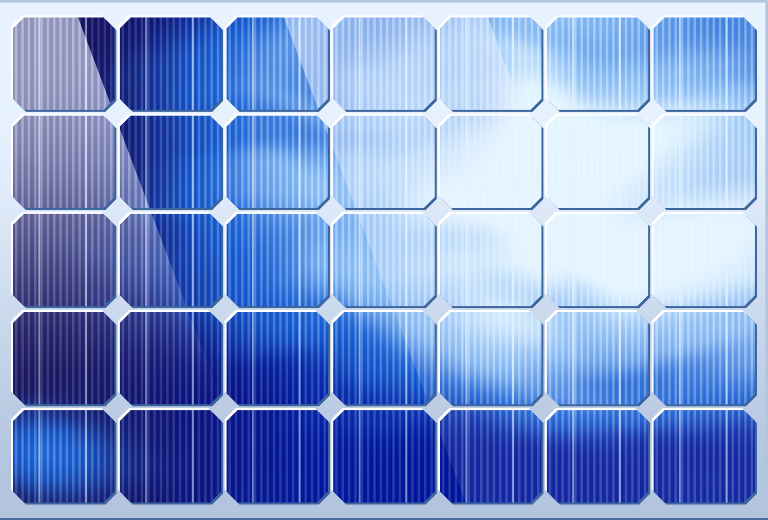
A Shadertoy shader for this pattern:

```glsl
// Solar panel: chamfered cells in a pale frame, mirroring a cloudy blue sky.
#define GRID vec2(7.0, 5.0)
#define PITCH vec2(0.2053, 0.1888)
#define CELL_HALF vec2(0.0975, 0.0888)
#define CHAMFER 0.021
#define BEVEL 0.0038
#define FINGERS 16.0
#define BUSBAR_X 0.045
#define BUSBAR_HALF 0.0017
#define STREAK_SLOPE 0.375
#define STREAK_EDGES vec3(0.139, 0.535, 0.927)
#define CLOUD_AMOUNT 0.28

vec2 hashGradient(vec2 cell) {
    float h = fract(sin(dot(cell, vec2(127.1, 311.7))) * 43758.5);
    return vec2(cos(6.2832 * h), sin(6.2832 * h));
}

float gradientNoise(vec2 p) {
    vec2 i = floor(p), f = p - i;
    vec2 u = f * f * f * (f * (f * 6.0 - 15.0) + 10.0);
    vec2 e = vec2(1.0, 0.0);
    float bottom = mix(dot(hashGradient(i), f),
                       dot(hashGradient(i + e.xy), f - e.xy), u.x);
    float top = mix(dot(hashGradient(i + e.yx), f - e.yx),
                    dot(hashGradient(i + e.xx), f - e.xx), u.x);
    return mix(bottom, top, u.y);
}

float glow(vec2 p, vec2 center, vec2 radius) {
    vec2 d = (p - center) / radius;
    return exp(-dot(d, d));
}

float chamferedBox(vec2 p) {
    vec2 a = abs(p) - CELL_HALF;
    return max(max(a.x, a.y), (a.x + a.y + CHAMFER) * 0.7071);
}

float coverage(float d, float px) {
    return smoothstep(0.5 * px, -0.5 * px, d);
}

// Sky brightness: broad light at the right, soft glows and drifting cloud.
float skyLevel(vec2 p) {
    float level = 0.62 * smoothstep(0.25, 1.1, p.x) * smoothstep(0.1, 0.38, p.y);
    level += 0.45 * glow(p, vec2(1.08, 0.6), vec2(0.5, 0.22));
    level += 0.30 * glow(p, vec2(0.5, 0.75), vec2(0.25, 0.3));
    level += 0.44 * glow(p, vec2(0.08, 0.13), vec2(0.14, 0.08));
    level += 0.12 * glow(p, vec2(1.1, 0.19), vec2(0.2, 0.06));
    vec2 q = p * vec2(2.6, 6.0);
    q += 0.6 * gradientNoise(p * 3.0 + 7.0);
    float cloud = gradientNoise(q) + 0.4 * gradientNoise(q * 2.0 + 3.7);
    return clamp(level + CLOUD_AMOUNT * cloud * (0.3 + level), 0.0, 1.0);
}

vec3 skyColor(float level, float x) {
    vec3 deep = mix(vec3(0.09, 0.07, 0.36), vec3(0.0, 0.08, 0.6),
                    smoothstep(0.05, 0.65, x));
    vec3 c = mix(deep, vec3(0.08, 0.36, 0.82), smoothstep(0.0, 0.38, level));
    c = mix(c, vec3(0.5, 0.71, 0.95), smoothstep(0.32, 0.68, level));
    return mix(c, vec3(0.9, 0.97, 1.0), smoothstep(0.62, 0.98, level));
}

// Pale slanted bands of glare that fade downwards.
float glareVeil(vec2 p, float px) {
    float s = p.x - STREAK_SLOPE * (1.0 - p.y);
    vec3 beyond = smoothstep(-0.6 * px, 0.6 * px, s - STREAK_EDGES);
    float left = (1.0 - beyond.x) * 0.58 * smoothstep(0.2, 0.9, p.y);
    float middle = beyond.y * (0.08 + 0.4 * smoothstep(0.1, 0.9, p.y));
    middle *= mix(1.0, smoothstep(0.88, 0.5, p.y), beyond.z);
    return left + middle;
}

vec3 cellSurface(vec2 p, vec2 local, float px) {
    float level = skyLevel(p);
    vec3 c = skyColor(level, p.x);
    c = mix(c, vec3(0.92, 0.94, 1.0), glareVeil(p, px));

    // Fine vertical fingers, stronger where the glass is bright.
    float fingerPitch = 2.0 * CELL_HALF.x / FINGERS;
    float offset = abs(fract(local.x / fingerPitch) - 0.5) * fingerPitch;
    float finger = coverage(offset - 0.2 * fingerPitch, 1.2 * px);
    float light = dot(c, vec3(0.3, 0.5, 0.2));
    c = mix(c, vec3(0.88, 0.95, 1.0), finger * (0.07 + 0.55 * light));

    // Two wider busbars per cell.
    float bar = abs(abs(local.x + 0.002) - BUSBAR_X) - BUSBAR_HALF;
    return mix(c, vec3(0.9, 0.95, 1.0), coverage(bar, px) * (0.4 + 0.5 * light));
}

void mainImage(out vec4 fragColor, in vec2 fragCoord) {
    float px = 1.0 / iResolution.y;
    vec2 centered = (fragCoord - 0.5 * iResolution.xy) * px;
    vec2 p = centered + vec2(0.74, 0.5);

    // Frame with a vertical gradient and thin edge lines.
    vec3 color = mix(vec3(0.7, 0.77, 0.87), vec3(0.91, 0.95, 1.0),
                     smoothstep(0.0, 0.85, p.y));
    vec2 toFarEdge = (iResolution.xy - fragCoord) * px;
    float pale = coverage(min(toFarEdge.x, toFarEdge.y) - 0.005, px);
    color = mix(color, vec3(0.7, 0.77, 0.87), pale);
    color = mix(color, vec3(0.3, 0.43, 0.62), coverage(p.y - 0.004, px));

    // Cell repeat, with a white upper-left and a dark lower-right bevel.
    vec2 lastCell = 0.5 * (GRID - 1.0);
    vec2 id = clamp(floor(centered / PITCH + 0.5), -lastCell, lastCell);
    vec2 local = centered - id * PITCH;
    vec2 shift = BEVEL * vec2(1.0, -1.0);
    color = mix(color, vec3(1.0), coverage(chamferedBox(local + shift), px));
    color = mix(color, vec3(0.24, 0.4, 0.62), coverage(chamferedBox(local - shift), px));
    color = mix(color, cellSurface(p, local, px), coverage(chamferedBox(local), px));
    fragColor = vec4(color, 1.0);
}
```
